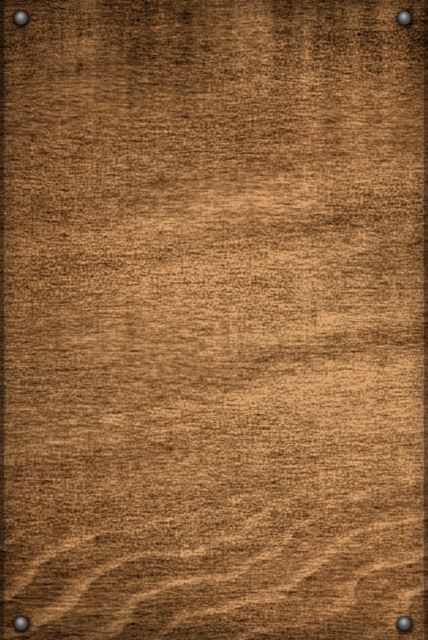
Reproduce this texture procedurally as a Shadertoy shader.

```glsl
// A weathered brown wooden board with fine horizontal grain and a steel stud in each corner.
// Stretched gradient noise makes the fibres, contours of a warped slope make the growth
// rings, and an off-centre glow with dark stains and edges shades the whole board.

vec2 gradientAt(vec2 cell) {
    vec3 h = fract(cell.xyx * vec3(0.1031, 0.1030, 0.0973));
    h += dot(h, h.yzx + 33.33);
    float angle = 6.2832 * fract((h.x + h.y) * h.z);
    return vec2(cos(angle), sin(angle));
}

// Gradient noise, roughly -0.7 to 0.7
float noise(vec2 p) {
    vec2 i = floor(p), f = p - i;
    vec2 u = f * f * f * (f * (f * 6.0 - 15.0) + 10.0);
    vec2 e = vec2(0.0, 1.0);
    float a = dot(gradientAt(i), f);
    float b = dot(gradientAt(i + e.yx), f - e.yx);
    float c = dot(gradientAt(i + e.xy), f - e.xy);
    float d = dot(gradientAt(i + e.yy), f - e.yy);
    return mix(mix(a, b, u.x), mix(c, d, u.x), u.y);
}

// Fine fibres, dark pores and speckle
float grain(vec2 p) {
    p.y += 0.010 * noise(p * vec2(4.0, 7.0)) + 0.0015 * noise(p * vec2(16.0, 30.0));
    float fibres = 0.36 * noise(p * vec2(26.0, 200.0))
                 + 0.42 * noise(p * vec2(80.0, 265.0) + 17.3)
                 + 0.20 * noise(p * vec2(7.0, 95.0) + 41.6);
    float pores = smoothstep(0.22, 0.5, noise(p * vec2(36.0, 170.0) + 73.0));
    float speckle = noise(p * vec2(235.0, 275.0) + 9.7);
    float roughness = 0.50 + 0.4 * noise(p * vec2(3.0, 8.0) + 5.0);
    return fibres + speckle * roughness - 0.20 * pores;
}

// Growth rings sweeping up to the right, plus a faint swirl round a knot
float figure(vec2 p) {
    float wobble = 0.060 * noise(p * vec2(4.5, 6.0) + 3.0)
                 + 0.020 * noise(p * vec2(13.0, 20.0))
                 + 0.005 * noise(p * vec2(40.0, 80.0));
    float slope = p.y - 0.48 * p.x + wobble;
    float phase = fract(slope * 15.0);
    float line = smoothstep(0.0, 0.07, phase) * (1.0 - smoothstep(0.10, 0.42, phase));
    float low = 1.0 - smoothstep(0.13, 0.22, p.y - 0.12 * p.x);
    float strength = 0.7 + 0.9 * noise(p * vec2(5.0, 6.0) + 63.0);
    float rings = low * (0.36 * line * strength - 0.08);

    float bands = noise(vec2(p.x * 2.2, (p.y - 0.20 * p.x + 0.5 * wobble) * 19.0) + 29.0);
    float rightSide = smoothstep(0.15, 0.6, p.x) * smoothstep(0.25, 0.4, p.y)
                    * (1.0 - smoothstep(0.62, 0.75, p.y));
    float patches = bands * (0.20 + 0.34 * rightSide);

    vec2 k = (p - vec2(0.28, 0.36)) * vec2(1.0, 3.2);
    float knot = sin(length(k) * 75.0 + wobble * 110.0) * exp(-dot(k, k) * 45.0);
    return rings + patches + 0.10 * knot;
}

// Vertical smears, strongest near the top
float stains(vec2 p) {
    float streaks = noise(vec2(p.x * 26.0, p.y * 2.5) + 11.0)
                  + 0.6 * noise(vec2(p.x * 85.0, p.y * 7.0));
    float top = smoothstep(0.68, 1.0, p.y);
    float cloud = noise(p * vec2(5.0, 7.0) + 51.0);
    return streaks * (0.07 + 0.26 * top) + cloud * (0.08 + 0.30 * top);
}

// Domed steel stud with a soft contact shadow
vec3 addStud(vec3 col, vec2 d, float pixel) {
    float r = length(d), radius = 0.0108;
    col *= mix(0.22, 1.0, smoothstep(0.008, 0.019, length(d + vec2(-0.001, 0.002))));
    float dome = sqrt(max(0.0, 1.0 - r * r / (radius * radius)));
    vec2 g = d - vec2(-0.001, 0.003);
    vec3 steel = vec3(0.13, 0.13, 0.125) + 0.21 * dome + 0.34 * exp(-dot(g, g) * 32000.0);
    return mix(steel, col, smoothstep(radius - pixel, radius + pixel, r));
}

void mainImage(out vec4 fragColor, in vec2 fragCoord) {
    float pixel = 1.0 / iResolution.y;
    vec2 p = fragCoord * pixel;
    float width = iResolution.x * pixel;

    // Glow centred right of the middle
    vec2 away = (p - vec2(0.68 * width, 0.45)) * vec2(1.25, 1.2);
    float glow = 0.90 - 1.10 * dot(away, away);

    // Tone to wood colour, with richer mid tones
    float tone = glow + grain(p) * (0.68 + 0.32 * glow) + figure(p) + stains(p);
    tone = clamp(tone, -0.25, 1.2);
    vec3 darkWood = vec3(0.22, 0.13, 0.06), paleWood = vec3(0.75, 0.55, 0.36);
    vec3 col = mix(darkWood, paleWood, tone);
    col -= vec3(0.0, 0.06, 0.12) * max(tone * (1.0 - tone), 0.0);
    col *= 1.0 + vec3(0.02, -0.02, -0.04) * noise(p * vec2(3.0, 4.0) + 87.0);

    // Dark side strips and shaded rim
    float side = min(p.x, width - p.x);
    float rim = min(side, min(p.y, 1.0 - p.y));
    col *= mix(0.65, 1.0, smoothstep(0.005, 0.008, side));
    col *= mix(0.85, 1.0, smoothstep(0.0, 0.04, rim));

    for (int i = 0; i < 4; i++) {
        vec2 corner = vec2(i & 1, i >> 1);
        vec2 centre = mix(vec2(0.033, 0.026), vec2(width - 0.037, 0.972), corner);
        col = addStud(col, p - centre, pixel);
    }
    fragColor = vec4(max(col, 0.0), 1.0);
}
```
